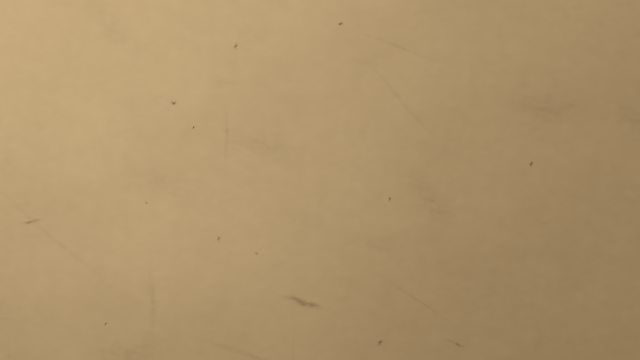
This texture is drawn by a Shadertoy shader. Its source:

```glsl
// Worn tan board under soft light: a diagonal brightness gradient with faint
// mottling from layered sines and cellular blotches, plus sparse specks,
// smudges and scratches scattered by jittered grids.

const vec3 SHADED_TAN = vec3(0.615, 0.518, 0.372);
const vec3 LIT_TAN = vec3(0.790, 0.680, 0.503);
const vec3 GRIME = vec3(0.28, 0.22, 0.14);

vec2 hash2(vec2 cell, float seed) {
    vec3 q = fract(vec3(cell.xyx + seed) * vec3(0.1031, 0.1030, 0.0973));
    q += dot(q, q.yzx + 33.33);
    return fract((q.xx + q.yz) * q.zy);
}

mat2 rotation(float angle) {
    float c = cos(angle), s = sin(angle);
    return mat2(c, s, -s, c);
}

// Smooth irregular field, about -1 to 1
float layeredSines(vec2 p) {
    float sum = 0.0, amplitude = 0.5;
    for (int i = 0; i < 5; i++) {
        p = rotation(1.1) * p + 1.7;
        sum += amplitude * sin(p.x + 1.3 * sin(p.y)) * cos(0.8 * p.y);
        p *= 1.75;
        amplitude *= 0.65;
    }
    return sum;
}

// Soft cellular blotches, about 0 to 1
float cellularBlotches(vec2 p, float seed) {
    vec2 base = floor(p);
    float sum = 0.0, total = 0.0;
    for (int y = -1; y <= 1; y++)
    for (int x = -1; x <= 1; x++) {
        vec2 cell = base + vec2(x, y);
        vec2 offset = cell + hash2(cell, seed) - p;
        float weight = exp(-4.0 * dot(offset, offset));
        sum += weight * hash2(cell, seed + 31.0).x;
        total += weight;
    }
    return sum / total;
}

// Sparse ragged strokes; halfSize is in canvas heights, tilt in radians
float scatteredMarks(vec2 p, float cells, float density, vec2 halfSize,
                     float angle, float tilt, float seed) {
    vec2 base = floor(p * cells);
    float coverage = 0.0;
    for (int y = -1; y <= 1; y++)
    for (int x = -1; x <= 1; x++) {
        vec2 cell = base + vec2(x, y);
        vec2 traits = hash2(cell, seed + 17.0);
        vec2 centre = (cell + hash2(cell, seed)) / cells;
        float turn = angle + tilt * (2.0 * traits.y - 1.0);
        vec2 local = rotation(-turn) * (p - centre);
        local.y += 0.3 * halfSize.y * sin(local.x / halfSize.x * 3.0 + 9.0 * traits.y);
        float size = mix(0.6, 1.2, hash2(cell, seed + 53.0).x);
        float stroke = exp(-dot(local / halfSize, local / halfSize) / (size * size));
        float strength = mix(0.45, 1.0, hash2(cell, seed + 71.0).y);
        coverage = max(coverage, stroke * strength * step(traits.x, density));
    }
    return coverage;
}

void mainImage(out vec4 fragColor, in vec2 fragCoord) {
    vec2 uv = fragCoord / iResolution.xy;
    vec2 p = fragCoord / iResolution.y;

    // Light falls from the upper left and drops off right of the middle
    float light = 0.76 - 0.45 * uv.x - 0.36 * smoothstep(0.25, 0.90, uv.x);
    light += 0.42 * (uv.y - 0.5);
    light -= 0.16 * smoothstep(0.30, 0.0, uv.y) * (1.0 - uv.x);
    light -= 0.10 * smoothstep(0.12, 0.0, uv.x) * smoothstep(0.8, 0.2, uv.y);

    // Mottling, blotches and a barely visible weave
    light += 0.045 * layeredSines(p * 5.0);
    light += 0.035 * layeredSines(p * vec2(45.0, 60.0));
    light += 0.090 * (cellularBlotches(p * 6.0, 3.0) - 0.5);
    light += 0.060 * (cellularBlotches(p * vec2(50.0, 65.0), 8.0) - 0.5);
    vec3 color = mix(SHADED_TAN, LIT_TAN, light);

    // Wear: broad stains, long scratches, dark smudges, tiny specks
    float lowerHalf = smoothstep(0.75, 0.30, uv.y);
    float ragged = 0.75 + 0.6 * layeredSines(p * vec2(90.0, 160.0));
    float stains = scatteredMarks(p, 3.0, 0.35, vec2(0.09, 0.030), -0.3, 0.5, 5.0);
    float scratches = scatteredMarks(p, 2.5, 0.30, vec2(0.14, 0.006), -0.5, 0.4, 12.0)
                    + scatteredMarks(p, 2.5, 0.20, vec2(0.07, 0.007), 1.5, 0.15, 23.0);
    float smudges = scatteredMarks(p, 4.5, 0.28, vec2(0.032, 0.006), -0.1, 0.25, 41.0);
    float specks = scatteredMarks(p, 6.0, 0.12, vec2(0.0055, 0.0035), 0.8, 1.5, 64.0);
    float wear = 0.10 * stains * ragged + 0.09 * scratches * ragged;
    wear += 0.55 * smudges * ragged * mix(0.10, 1.0, lowerHalf) + 0.55 * specks;
    color = mix(color, GRIME, clamp(wear, 0.0, 0.8));

    fragColor = vec4(color, 1.0);
}
```
